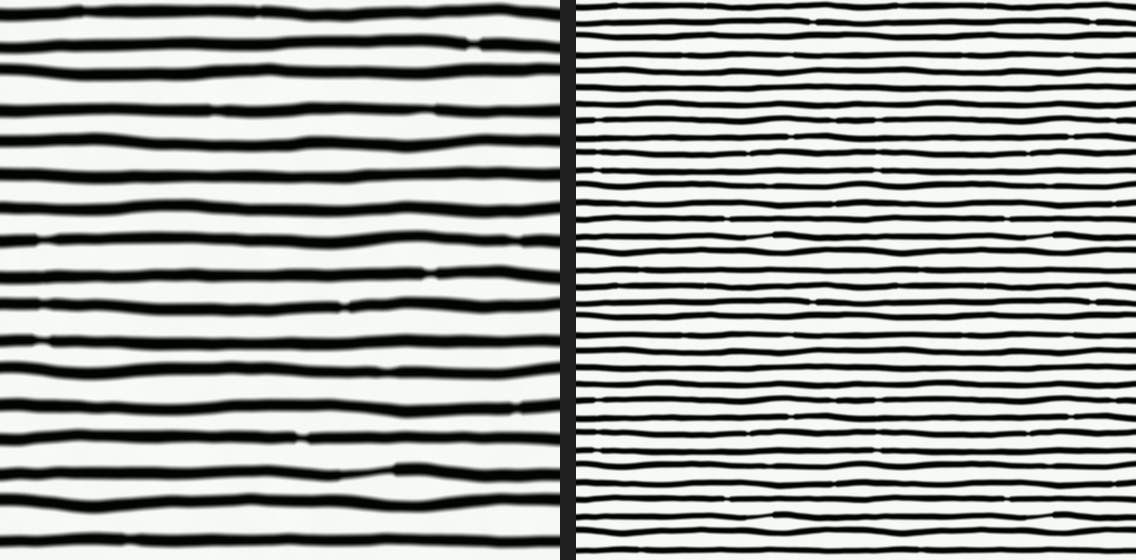
Left: one tile. Right: repeated 2 by 2.
Give the GLSL for this pattern, as a three.js fragment shader.

```glsl
#define LINES 17.0
#define KNOTS 7.0
#define PHASE 0.19
#define HALF_WIDTH 0.0104
#define SOFTNESS 0.0064
#define WOBBLE 0.0092
#define ROW_SHIFT 0.0060
#define THINNING 0.45
#define MOTTLE 0.014
#define INK vec3(0.008, 0.014, 0.008)
#define PAPER vec3(0.968, 0.976, 0.968)

varying vec2 vUv;

float hash(vec2 p) {
  return fract(sin(dot(p, vec2(12.9898, 78.233))) * 43758.5453);
}

// Value noise along x that wraps after the given number of cells
float noiseRow(float x, float cells, float seed) {
  float s = x * cells;
  float i = floor(s);
  float a = hash(vec2(mod(i, cells), seed));
  float b = hash(vec2(mod(i + 1.0, cells), seed));
  return mix(a, b, smoothstep(0.0, 1.0, s - i));
}

// Value noise over the plane, wrapping in both directions
float noisePlane(vec2 p, float cells) {
  vec2 s = p * cells;
  vec2 i = floor(s);
  vec2 f = smoothstep(0.0, 1.0, s - i);
  vec2 lo = mod(i, cells);
  vec2 hi = mod(i + 1.0, cells);
  return mix(mix(hash(lo), hash(vec2(hi.x, lo.y)), f.x),
             mix(hash(vec2(lo.x, hi.y)), hash(hi), f.x), f.y);
}

// Ink coverage of one hand-drawn line
float strokeCoverage(vec2 p, float row) {
  float seed = mod(row, LINES) + 3.0;
  float base = (row + 0.5 + PHASE) / LINES;

  // Height: uneven spacing, slow wobble and a slight tremor
  float sway = mix(0.4, 1.0, hash(vec2(seed, 41.7)));
  float y = base + ROW_SHIFT * (2.0 * hash(vec2(seed, 7.3)) - 1.0);
  y += WOBBLE * sway * (2.0 * noiseRow(p.x - 0.02, KNOTS, seed) - 1.0);
  y += 0.0012 * (2.0 * noiseRow(p.x, 29.0, seed + 50.0) - 1.0);

  // Thickness: gentle pressure changes and rare worn spots
  float pressure = mix(0.9, 1.1, noiseRow(p.x, 11.0, seed + 90.0));
  float worn = smoothstep(0.9, 1.0, noiseRow(p.x, 13.0, seed + 130.0));
  float halfWidth = HALF_WIDTH * pressure * (1.0 - THINNING * worn);

  float edge = abs(p.y - y) - halfWidth;
  return 1.0 - smoothstep(-SOFTNESS, SOFTNESS, edge);
}

void main() {
  // Neighbouring rows are included because strokes may leave their band
  float row = floor(vUv.y * LINES - PHASE);
  float ink = 0.0;
  for (int k = -1; k <= 1; k++) {
    ink = max(ink, strokeCoverage(vUv, row + float(k)));
  }

  // Faintly mottled paper
  float stain = 0.6 * noisePlane(vUv, 14.0) + 0.4 * noisePlane(vUv, 37.0);
  vec3 paper = PAPER + MOTTLE * (stain - 0.5);
  gl_FragColor = vec4(mix(paper, INK, ink), 1.0);
}
```
